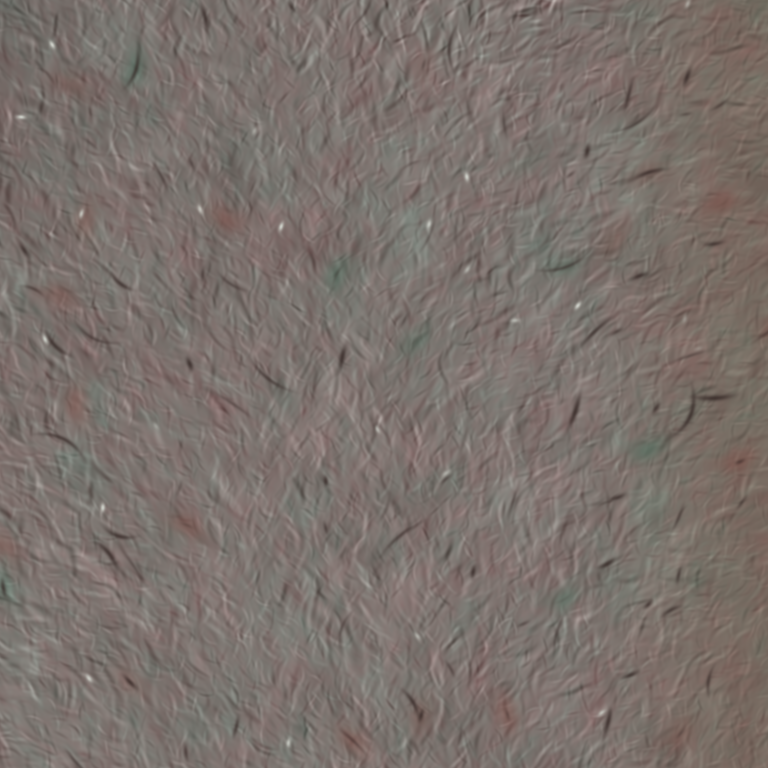
Give the GLSL for this texture, as a three.js fragment shader.

```glsl
varying vec2 vUv;

vec4 hash4(vec2 p) {
  vec4 q = fract(p.xyxy * vec4(0.1031, 0.1030, 0.0973, 0.1099));
  q += dot(q, q.wzxy + 33.33);
  return fract((q.xxyz + q.yzzw) * q.zywx);
}

// Fibre angle: leaning left on the left side, right on the right side
float grainAngle(vec2 p) {
  float wobble = sin(p.x * 17.0 + 3.0 * sin(p.y * 9.0)) * sin(p.y * 14.0 + p.x * 5.0);
  return mix(2.2, 0.75, smoothstep(0.0, 1.0, p.x)) - 0.35 * (p.y - 0.5) + 0.2 * wobble;
}

// Position along and across a stroke
vec2 strokeSpace(vec2 d, float angle, float bend) {
  vec2 axis = vec2(cos(angle), sin(angle));
  float along = dot(d, axis);
  return vec2(along, dot(d, vec2(-axis.y, axis.x)) + bend * along * along);
}

// Cellular scatter of strokes, few of them strong: x is relief, y is tint
vec2 fibres(vec2 p, float cells, float slimness, float disorder) {
  vec2 sum = vec2(0.0);
  vec2 cell = floor(p * cells);
  for (int y = -1; y <= 1; y++) {
    for (int x = -1; x <= 1; x++) {
      for (int k = 0; k < 3; k++) {
        vec2 id = cell + vec2(float(x), float(y));
        vec4 h = hash4(id + float(k) * 37.0 + cells);
        vec2 d = p * cells - id - h.xy;
        float fade = max(0.0, 1.0 - dot(d, d));
        float angle = grainAngle((id + h.xy) / cells) + (h.z - 0.5) * disorder;
        vec2 s = strokeSpace(d, angle, (fract(h.z * 7.0) - 0.5) * 0.7);
        float spread = slimness * mix(0.4, 1.8, fract(h.z * 23.0)) * s.y * s.y;
        float body = fade * fade * exp(-spread);
        float strength = h.w * 2.0 - 1.0;
        sum += body * vec2((1.0 - 1.6 * spread) * strength * abs(strength),
                           fract(h.w * 13.0) * 2.0 - 1.0);
      }
    }
  }
  return sum;
}

// Sparse dark hairs, pale glints beside them and coloured stains
vec3 addMarks(vec3 colour, vec2 p) {
  vec2 cell = floor(p * 14.0);
  for (int y = -1; y <= 1; y++) {
    for (int x = -1; x <= 1; x++) {
      vec2 id = cell + vec2(float(x), float(y));
      vec4 h = hash4(id + 5.0);
      vec4 k = hash4(id + 71.0);
      vec2 d = p * 14.0 - id - h.xy;
      float angle = grainAngle((id + h.xy) / 14.0) + (h.z - 0.5) * 1.5;
      vec2 s = strokeSpace(d, angle, (k.x - 0.5) * 1.6);
      float reach = mix(0.15, 0.75, k.y * k.y);

      vec3 stainColour = h.z < 0.18 ? vec3(0.28, 0.44, 0.37) : vec3(0.50, 0.31, 0.28);
      float stain = exp(-7.0 * s.x * s.x - 22.0 * s.y * s.y) * smoothstep(0.85, 1.0, k.w);
      colour = mix(colour, stainColour, 0.5 * stain);

      float taper = 1.0 - smoothstep(0.0, reach, abs(s.x));
      float hair = taper * exp(-mix(1100.0, 350.0, h.w * h.w) * s.y * s.y);
      colour = mix(colour, vec3(0.21, 0.16, 0.15), 0.8 * hair * smoothstep(0.3, 1.05, h.w));

      vec2 tip = s - vec2(reach * 0.4, 0.08);
      float glint = exp(-dot(tip * tip, vec2(160.0, 600.0))) * smoothstep(0.82, 1.0, k.z);
      colour = mix(colour, vec3(0.80, 0.81, 0.78), glint);
    }
  }
  return colour;
}

void main() {
  vec2 p = vUv;
  vec2 blotch = fibres(p, 12.0, 4.0, 3.0);
  vec2 tuft = fibres(p, 25.0, 9.0, 1.6);
  vec2 strand = fibres(p, 37.0, 30.0, 1.3);
  vec2 fine = fibres(p + 0.006, 68.0, 16.0, 1.8);

  // Relief is calmer at the right edge, livelier at the upper middle
  vec2 sheen = (p - vec2(0.6, 1.0)) * vec2(5.0, 12.0);
  float edge = smoothstep(0.72, 1.0, p.x);
  float contrast = 1.0 - 0.35 * edge + 0.7 * exp(-dot(sheen, sheen));
  float relief = contrast * (0.080 * strand.x + 0.054 * fine.x + 0.036 * tuft.x);
  relief += 0.022 * blotch.x;

  // Warm pink against cool grey-green
  float warmth = 0.5 * blotch.y + 0.65 * tuft.y + 0.6 * strand.y + 0.5 * fine.y;
  vec3 colour = vec3(0.494, 0.458, 0.441) + relief;
  colour += clamp(warmth - 3.0 * relief, -2.2, 2.2) * vec3(0.011, -0.016, -0.011);

  // Brown right edge and a darker upper left corner
  colour *= mix(vec3(1.0), vec3(0.95, 0.91, 0.86), edge);
  colour *= 1.0 - 0.12 * exp(-4.0 * length(p - vec2(0.0, 1.0)));

  gl_FragColor = vec4(addMarks(colour, p), 1.0);
}
```
